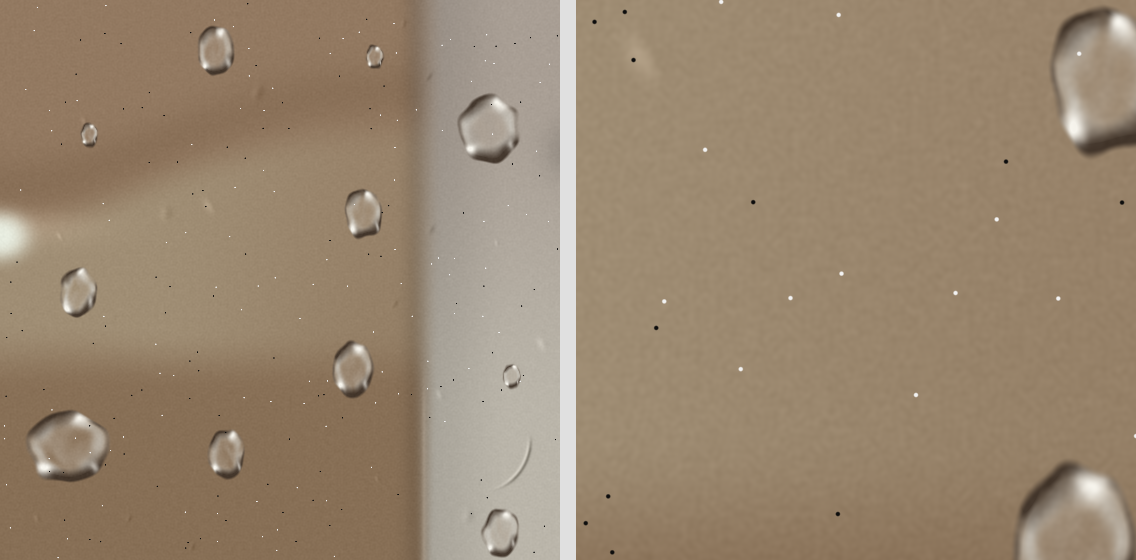
Left, the full canvas; right, a detail of the centre.
A Shadertoy shader for this texture:

```glsl
// Water drops on a window pane in front of a blurred brown wall and a pale grey post.
// Soft gradients make the backdrop; each drop is a warped ellipse with a dark lower
// crescent, pale flanks and sharp glints. Grain and sparse dots finish the surface.

vec2 hash2(vec2 p) {
    p = vec2(dot(p, vec2(127.1, 311.7)), dot(p, vec2(269.5, 183.3)));
    return fract(sin(p) * 43758.545);
}

float gradientNoise(vec2 p) {
    vec2 i = floor(p), f = fract(p);
    vec2 u = f * f * (3.0 - 2.0 * f);
    vec2 e = vec2(0.0, 1.0);
    float a = dot(hash2(i) * 2.0 - 1.0, f);
    float b = dot(hash2(i + e.yx) * 2.0 - 1.0, f - e.yx);
    float c = dot(hash2(i + e.xy) * 2.0 - 1.0, f - e.xy);
    float d = dot(hash2(i + e.yy) * 2.0 - 1.0, f - e.yy);
    return mix(mix(a, b, u.x), mix(c, d, u.x), u.y);
}

float glow(vec2 q) { return exp(-dot(q, q)); }

// Out of focus wall, lit band, post and lamp
vec3 backdrop(vec2 p) {
    float sway = 0.03 * gradientNoise(p * 3.0);
    vec3 wall = mix(vec3(0.53, 0.435, 0.335), vec3(0.575, 0.475, 0.38), smoothstep(0.2, 0.8, p.y));
    float top = 0.61 + 0.17 * smoothstep(0.0, 0.6, p.x) + sway;
    float lit = smoothstep(0.30, 0.42, p.y + sway) * smoothstep(top + 0.03, top - 0.06, p.y);
    wall = mix(wall, vec3(0.625, 0.555, 0.455), lit * mix(1.0, 0.5, smoothstep(0.25, 0.7, p.x)));
    wall -= 0.035 * glow(vec2(0.0, (p.y - top - 0.06) / 0.05));

    vec3 post = mix(vec3(0.73, 0.71, 0.665), vec3(0.66, 0.62, 0.58), smoothstep(0.2, 0.9, p.y + sway));
    post *= 1.0 - 0.09 * smoothstep(0.92, 0.76, p.x);
    post *= 1.0 - 0.12 * glow((p - vec2(1.01, 0.73)) / vec2(0.04, 0.05));
    float blur = mix(0.015, 0.04, p.y);
    vec3 col = mix(wall, post, smoothstep(0.755 - blur, 0.76 + blur, p.x));
    col *= 1.0 - 0.1 * glow(vec2((p.x - 0.742) / 0.022, 0.0));
    col += 0.06 * glow(vec2((p.x - 0.757) / 0.004, 0.0)) * smoothstep(0.37, 0.25, p.y);

    col += 0.08 * glow((p - vec2(0.03, 0.595)) / vec2(0.13, 0.03));
    vec2 lamp = (p - vec2(0.0, 0.578)) / vec2(0.052, 0.042);
    return mix(col, vec3(0.91, 0.93, 0.88), exp(-pow(dot(lamp, lamp), 1.6)));
}

// q is the position inside the drop, with its rim near length 1
vec3 waterDrop(vec3 col, vec2 q, float id, float soft) {
    vec2 seed = vec2(id * 7.3, id * 3.1);
    q += 0.22 * vec2(gradientNoise(q * 1.4 + seed), gradientNoise(q * 1.4 - seed));
    float r = length(q);
    vec2 dir = q / max(r, 0.001);
    float streak = gradientNoise(q * vec2(3.2, 2.0) + seed);
    float edge = smoothstep(0.5, 0.9, r);

    vec3 body = mix(col, vec3(0.70, 0.65, 0.59), 0.35 + 0.5 * streak);
    float flank = glow(vec2((r - 0.72) / 0.18, 0.0)) * smoothstep(-0.5, 0.8, abs(dir.x));
    body = mix(body, vec3(0.80, 0.79, 0.76), flank * (0.55 + 0.6 * streak));
    float crescent = edge * smoothstep(0.25, 0.9, dot(dir, vec2(0.3, -0.95)));
    float cap = edge * smoothstep(0.6, 0.95, dot(dir, vec2(-0.4, 0.92)));
    float outline = smoothstep(0.82, 0.96, r) * (0.35 + 0.7 * streak);
    body = mix(body, vec3(0.23, 0.18, 0.14), clamp(crescent * 0.9 + cap * 0.6 + outline, 0.0, 0.92));

    // Glints at lower left, upper right and lower right
    vec2 g = q + 0.12 * vec2(streak, -streak);
    float shine = 1.1 * glow((g - vec2(-0.58, -0.62)) / vec2(0.22, 0.17));
    shine += glow((g - vec2(0.28, 0.78)) / vec2(0.24, 0.18));
    shine += 0.6 * glow((g - vec2(0.68, -0.5)) / vec2(0.11, 0.2));
    body = mix(body, vec3(0.97, 0.96, 0.93), min(shine, 1.0));
    return mix(col, body, smoothstep(1.0 + soft, 1.0 - soft, r));
}

void mainImage(out vec4 fragColor, in vec2 fragCoord) {
    vec2 p = fragCoord / iResolution.xy;
    vec3 col = backdrop(p);

    // Faint specks and smears
    for (int i = 0; i < 18; i++) {
        vec2 h = hash2(vec2(float(i), 4.7)), k = hash2(vec2(float(i), 9.2));
        vec2 q = (p - h) / mix(0.004, 0.011, k.x * k.x);
        q.x += (k.y - 0.5) * q.y;
        col += glow(q * vec2(1.2, 0.8)) * (0.12 * (k.y - 0.45) - 0.1 * q.x);
    }

    // Thin curved water mark on the post
    float arc = length(p - vec2(0.85, 0.215)) - 0.098;
    float arcSpan = smoothstep(0.12, 0.15, p.y) * smoothstep(0.23, 0.19, p.y) * step(0.85, p.x);
    col += arcSpan * (0.12 * glow(vec2((arc + 0.004) / 0.003, 0.0)) - 0.22 * glow(vec2(arc / 0.003, 0.0)));

    // Drops spread by a low discrepancy sequence: two large, some medium, the last small
    for (int i = 0; i < 11; i++) {
        float id = float(i);
        vec2 centre = fract(vec2(0.12, 0.2) + id * vec2(0.7549, 0.5698));
        float size = mix(0.063, 0.044, smoothstep(0.0, 3.0, id));
        size = mix(size, 0.021, step(7.5, id));
        float aspect = mix(1.18, 0.76, smoothstep(0.0, 2.0, id));
        vec2 q = (p - centre) / (size * vec2(aspect, 1.0));
        if (dot(q, q) < 2.5) col = waterDrop(col, q, id, 0.003 / size);
    }

    // Fine grain, then sparse black and white dots
    col += 0.028 * gradientNoise(p * 240.0) + 0.014 * gradientNoise(p * 95.0);
    vec2 cell = floor(p * 40.0);
    vec2 pick = hash2(cell + 31.0);
    vec2 spot = (cell + 0.1 + 0.8 * hash2(cell + 77.0)) / 40.0;
    float dotMask = smoothstep(0.0018, 0.0007, length(p - spot)) * step(pick.x, 0.15);
    col = mix(col, vec3(pick.y < 0.5 ? 0.05 : 0.95), dotMask);

    fragColor = vec4(clamp(col, 0.0, 1.0), 1.0);
}
```
